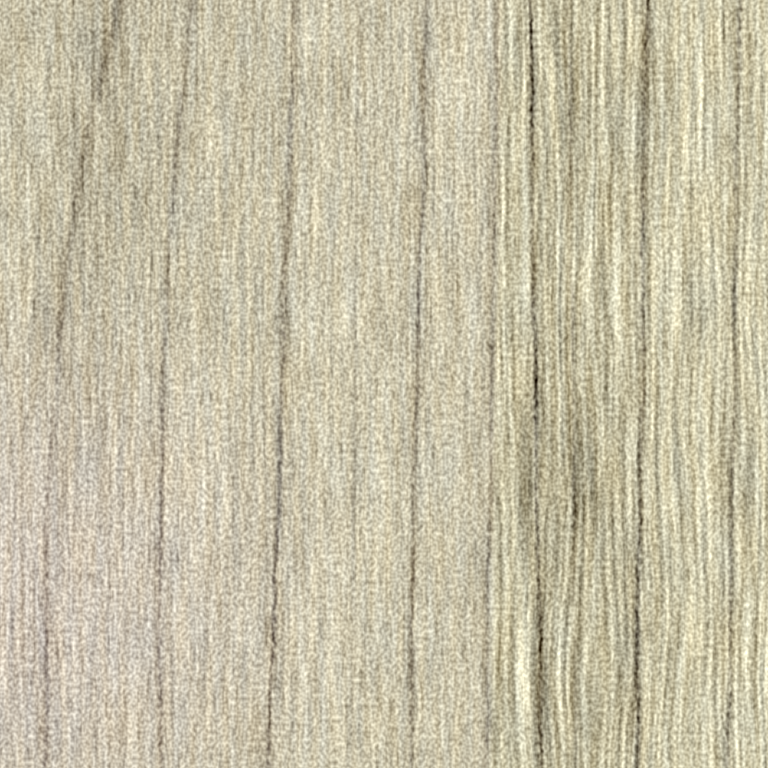
Give the GLSL for this texture, as a Shadertoy shader.

```glsl
// Pale, weathered wood boards with vertical grain, dark seams and a fine speckle.

float hash(ivec2 cell) {
    uvec2 q = uvec2(cell) * uvec2(1597u, 3815u);
    uint n = (q.x ^ (q.y << 7)) * 747797u + 28891u;
    n = (n ^ (n >> 15)) * 277803u;
    n = (n ^ (n >> 13)) * 741103u;
    return float((n ^ (n >> 16)) & 65535u) / 65536.0;
}

float cornerSlope(ivec2 cell, vec2 offset) {
    float angle = 6.2832 * hash(cell);
    return dot(vec2(cos(angle), sin(angle)), offset);
}

// Gradient noise, roughly -1 to 1
float noise(vec2 p) {
    ivec2 i = ivec2(floor(p));
    vec2 f = fract(p);
    vec2 w = f * f * f * (f * (f * 6.0 - 15.0) + 10.0);
    float low = mix(cornerSlope(i, f), cornerSlope(i + ivec2(1, 0), f - vec2(1, 0)), w.x);
    float high = mix(cornerSlope(i + ivec2(0, 1), f - vec2(0, 1)), cornerSlope(i + ivec2(1, 1), f - 1.0), w.x);
    return 1.5 * mix(low, high, w.y);
}

// Darkness of the seams between boards: x at the bottom, lean, bend, strength
float seams(vec2 p) {
    vec4 seam[10] = vec4[10](
        vec4(0.060, 0.100, 3.0, 0.17), vec4(0.208, 0.042, 3.0, 0.17),
        vec4(0.350, 0.035, 1.0, 0.22), vec4(0.458, 0.008, 1.0, 0.05),
        vec4(0.536, 0.021, 1.5, 0.19), vec4(0.632, 0.016, 1.0, 0.16),
        vec4(0.705, -0.015, 1.0, 0.26), vec4(0.750, -0.010, 1.0, 0.12),
        vec4(0.829, 0.013, 1.0, 0.26), vec4(0.948, 0.015, 1.0, 0.19));
    float ragged = 0.0016 * noise(p * vec2(60.0, 110.0));
    float dark = 0.0;
    for (int i = 0; i < 10; i++) {
        vec4 s = seam[i];
        float row = float(i) * 7.3 + 0.4;
        float spread = max(s.y, 0.0) * p.y * p.y;
        float d = p.x - s.x - s.y * pow(p.y, s.z) + ragged;
        d -= 0.003 * noise(vec2(p.y * 7.0, row)) + 0.001 * noise(vec2(p.y * 38.0, row));
        float width = 0.0028 + 0.06 * spread;
        float line = exp(-d * d / (width * width));
        float halo = exp(-abs(d + 0.003) / 0.011);
        float wear = 0.85 + 0.4 * noise(vec2(p.y * 9.0, row + 3.0));
        dark += s.w * wear * (line + 0.3 * halo) / (1.0 + 9.0 * spread);
    }
    return dark;
}

void mainImage(out vec4 fragColor, in vec2 fragCoord) {
    vec2 p = fragCoord / iResolution.xy;

    // The boards on the right have bolder, wavier grain
    float coarse = smoothstep(0.632, 0.646, p.x - 0.015 * p.y);
    float bold = coarse * (1.0 - 0.3 * smoothstep(0.82, 0.86, p.x));
    float x = p.x + 0.004 * noise(p * vec2(6.0, 2.0)) + 0.0012 * noise(p * vec2(25.0, 14.0));
    x += coarse * (1.0 - 0.7 * p.y) * 0.010 * noise(p * vec2(11.0, 3.5) + 4.0);

    // Fibres, from long streaks to short pores
    float longFibre = noise(vec2(x * 150.0, p.y * 4.0));
    float fineFibre = noise(vec2(x * 190.0 + 9.0, p.y * 13.0));
    float bundle = noise(vec2(x * 55.0, p.y * 3.0 + 5.0));
    float pores = smoothstep(0.2, 0.7, noise(vec2(x * 170.0, p.y * 30.0 + 7.0)));
    float tone = longFibre * mix(0.065, 0.20, bold) + fineFibre * mix(0.075, 0.10, bold);
    tone += bundle * mix(0.018, 0.025, bold) - pores * 0.07;

    // Broad shading: dusky upper left, darker strip, paler strips beside it
    tone += 0.022 * noise(p * vec2(8.0, 1.6) + 2.0);
    float dusk = smoothstep(0.11, 0.0, abs(p.x - 0.06 - 0.09 * p.y)) * smoothstep(0.1, 0.9, p.y);
    tone -= dusk * (0.06 + 0.09 * noise(vec2(x * 80.0, p.y * 9.0)));
    tone -= 0.035 * smoothstep(0.69, 0.71, p.x) * smoothstep(0.84, 0.77, p.x);
    tone += 0.012 * coarse * smoothstep(0.70, 0.68, p.x) + 0.015 * smoothstep(0.84, 0.86, p.x);

    // Speckle of the surface
    tone += 0.15 * noise(p * vec2(235.0, 205.0)) + 0.075 * noise(p * vec2(150.0, 110.0) + 31.0);

    float dark = seams(p) * (1.0 + 0.7 * noise(p * vec2(190.0, 100.0) + 17.0));
    vec3 color = vec3(0.810, 0.783, 0.684) + tone * vec3(1.0, 1.03, 1.0);
    color -= dark * vec3(1.0, 1.03, 0.92);

    // Tan streaks, and a cool rosy cast at the lower left
    color += vec3(0.016, 0.0, -0.026) * noise(vec2(x * 90.0, p.y * 9.0 + 11.0));
    float rosy = smoothstep(0.55, 0.0, length(p - vec2(0.0, 0.2)));
    color += rosy * vec3(0.008, -0.006, 0.035);
    color += coarse * vec3(-0.003, 0.0, -0.018);

    fragColor = vec4(clamp(color, 0.0, 1.0), 1.0);
}
```
